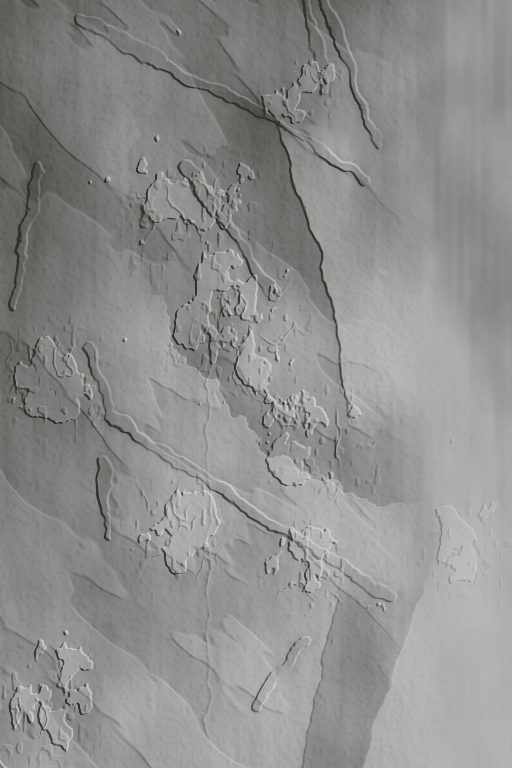
A Shadertoy shader for this texture:

```glsl
// Grey plaster spread with a palette knife: smeared layers, ridges and chipped flakes.
const float BASE_TONE = 0.668;
const float TOP_FALLOFF = 0.155;
const float LEFT_FALLOFF = 0.13;
const float CLOUD_CONTRAST = 0.27;
const float SHADOW_GAIN = 0.36;
const float HIGHLIGHT_GAIN = 0.15;
const vec2 LIGHT_DIR = vec2(0.88, 0.47);
const float RELIEF_STEP = 0.0027;
const float EDGE = 0.003;
const float GRAIN = 0.14;
const vec2 SWEEP_CENTER = vec2(0.62, 0.78);
const float SWEEP_RADIUS = 0.448;
// Ridges left by the blade: start xy, end xy
const int RIDGE_COUNT = 11;
const vec4 RIDGES[RIDGE_COUNT] = vec4[RIDGE_COUNT](
    vec4(0.117, 0.552, 0.143, 0.459), vec4(0.143, 0.459, 0.273, 0.375),
    vec4(0.273, 0.375, 0.510, 0.220), vec4(0.105, 0.975, 0.345, 0.850),
    vec4(0.345, 0.850, 0.475, 0.768), vec4(0.400, 1.010, 0.423, 0.880),
    vec4(0.423, 1.010, 0.493, 0.810), vec4(0.245, 0.785, 0.355, 0.620),
    vec4(0.052, 0.780, 0.020, 0.600), vec4(0.137, 0.400, 0.142, 0.300),
    vec4(0.335, 0.080, 0.400, 0.165));
// Zones of flaking: centre xy, radius
const int ZONE_COUNT = 9;
const vec3 ZONES[ZONE_COUNT] = vec3[ZONE_COUNT](
    vec3(0.26, 0.71, 0.12), vec3(0.31, 0.57, 0.12), vec3(0.41, 0.43, 0.11),
    vec3(0.07, 0.50, 0.10), vec3(0.39, 0.88, 0.06), vec3(0.05, 0.08, 0.11),
    vec3(0.23, 0.31, 0.09), vec3(0.40, 0.26, 0.07), vec3(0.62, 0.28, 0.09));

float hash(vec2 p) {
    vec3 q = fract(p.xyx * 0.1031);
    q += dot(q, q.yzx + 33.33);
    return fract((q.x + q.y) * q.z);
}
float noise(vec2 p) {
    vec2 i = floor(p), f = fract(p);
    f = f * f * (3.0 - 2.0 * f);
    return mix(mix(hash(i), hash(i + vec2(1, 0)), f.x),
               mix(hash(i + vec2(0, 1)), hash(i + vec2(1, 1)), f.x), f.y);
}
float fbm(vec2 p) {
    float sum = 0.0, amp = 0.53;
    for (int i = 0; i < 4; i++, amp *= 0.5) {
        sum += amp * noise(p);
        p = mat2(1.6, 1.2, -1.2, 1.6) * p + 17.3;
    }
    return sum;
}
float segmentDistance(vec2 p, vec2 a, vec2 b) {
    vec2 ab = b - a;
    return length(p - a - ab * clamp(dot(p - a, ab) / dot(ab, ab), 0.0, 1.0));
}
// 1 inside the range, with soft ends
float band(float x, float lo, float hi, float soft) {
    return smoothstep(lo - soft, lo + soft, x) * (1.0 - smoothstep(hi - soft, hi + soft, x));
}
// Returns the relief height and gives the unlit tone
float plaster(vec2 p, out float tone) {
    float ragged = fbm(p * 34.0) - 0.5, height = 0.0;
    // Cloudy base with fine vertical brushing
    tone = BASE_TONE - TOP_FALLOFF * p.y - LEFT_FALLOFF * smoothstep(0.2, 0.0, p.x);
    tone += CLOUD_CONTRAST * (fbm(p * vec2(9.0, 6.0) + 4.7) - 0.5);
    tone += 0.035 * (noise(vec2(p.x * 130.0, p.y * 9.0)) - 0.5);
    // Diagonal smears with torn borders
    vec2 s = vec2(dot(p, vec2(0.75, -0.66)) * 5.0, dot(p, vec2(0.66, 0.75)) * 15.0);
    float smear = smoothstep(0.54, 0.57, fbm(s + 2.3)) * smoothstep(0.55, 0.45, p.x);
    tone -= 0.045 * smear;
    height -= 0.3 * smear;
    // Curved sweep: pale outside the arc
    float arc = length(p - SWEEP_CENTER) - SWEEP_RADIUS + 0.05 * ragged;
    float sweep = smoothstep(0.0, EDGE, arc) * smoothstep(0.15, 0.02, arc)
                * band(p.x, 0.13, 0.53, 0.04) * band(p.y, 0.24, 0.60, 0.05);
    tone += 0.085 * sweep;
    height += 0.25 * sweep;
    // Raised pale coat on the right of a bent edge, bare coat on its left
    float t = (0.85 - p.y) / 0.384;
    float side = p.x - (0.352 + 0.16 * t - 0.06 * t * t) + 0.016 * ragged;
    float coat = smoothstep(0.0, EDGE, side) * band(p.y, 0.47, 0.83, 0.03);
    tone += 0.12 * coat * smoothstep(0.11, 0.05, side);
    height += 0.9 * coat * smoothstep(0.2, 0.05, side);
    tone -= 0.03 * smoothstep(EDGE, 0.0, side) * smoothstep(EDGE, 0.0, arc) * band(p.y, 0.4, 0.87, 0.03);
    // Grey wedge at the foot, with a pale field beside it
    float wedgeLeft = p.x - 0.39 - 0.22 * p.y + 0.012 * ragged;
    float wedgeRight = p.x - 0.469 - 0.35 * p.y + 0.02 * ragged;
    float wedge = smoothstep(0.0, EDGE, wedgeLeft) * smoothstep(EDGE, 0.0, wedgeRight) * smoothstep(0.26, 0.2, p.y);
    tone += 0.04 * smoothstep(0.0, EDGE, wedgeRight) * smoothstep(0.34, 0.24, p.y) - 0.09 * wedge;
    height += 0.6 * wedge;
    // Soft streaks on the right
    tone += 0.15 * (noise(vec2(p.x * 15.0 + p.y * 3.0, p.y * 3.0)) - 0.45) * smoothstep(0.46, 0.56, p.x);
    // Flakes, cracks and flecks
    float zone = 0.0;
    for (int i = 0; i < ZONE_COUNT; i++)
        zone = max(zone, smoothstep(ZONES[i].z, 0.4 * ZONES[i].z, length(p - ZONES[i].xy) + 0.05 * ragged));
    float level = mix(0.84, 0.50, zone);
    float flake = smoothstep(level, level + 0.04, fbm(p * vec2(34.0, 23.0) + 8.1));
    float crack = smoothstep(0.03, 0.0, abs(fbm(p * vec2(24.0, 15.0)) - 0.48)) * smoothstep(0.4, 0.6, noise(p * 28.0));
    float fleck = smoothstep(0.74, 0.86, noise(p * vec2(150.0, 75.0))) * (0.1 + 0.9 * zone);
    tone += 0.05 * flake;
    height += flake + 0.5 * fleck + 0.6 * crack * zone;
    // Blade ridges: flat broken ribbons with crisp sides
    vec2 q = p + 0.02 * vec2(ragged, fbm(p * 31.0 + 9.0) - 0.5);
    float nearest = 1.0;
    for (int i = 0; i < RIDGE_COUNT; i++)
        nearest = min(nearest, segmentDistance(q, RIDGES[i].xy, RIDGES[i].zw));
    float width = mix(0.0005, 0.009, noise(p * 16.0));
    height += smoothstep(width + EDGE, width, nearest) * (0.3 + 1.2 * noise(p * 34.0));
    tone -= 0.04 * smoothstep(0.02, 0.0, nearest);
    // Scored upright line and fine grain
    float score = exp(-abs(q.x - 0.273) / 0.002) * band(p.y, 0.04, 0.58, 0.02);
    height += 0.8 * score * noise(p * vec2(20.0, 60.0));
    return height + GRAIN * (noise(p * 230.0) + noise(p * 110.0));
}
void mainImage(out vec4 fragColor, in vec2 fragCoord) {
    vec2 p = fragCoord / iResolution.y;
    float tone, unusedTone;
    float here = plaster(p, tone);
    float slope = clamp(here - plaster(p + LIGHT_DIR * RELIEF_STEP, unusedTone), -1.0, 1.0);
    // Soft shoulder, then side light that fades out of focus
    tone = min(tone, mix(0.67, tone, 0.4));
    tone += (1.0 - 0.7 * smoothstep(0.5, 0.6, p.x)) * slope * (slope < 0.0 ? SHADOW_GAIN : HIGHLIGHT_GAIN);
    tone = clamp(tone, 0.2, 0.78);
    fragColor = vec4(vec3(tone) - smoothstep(0.72, 0.22, tone) * vec3(0.0, 0.008, 0.028), 1.0);
}
```
